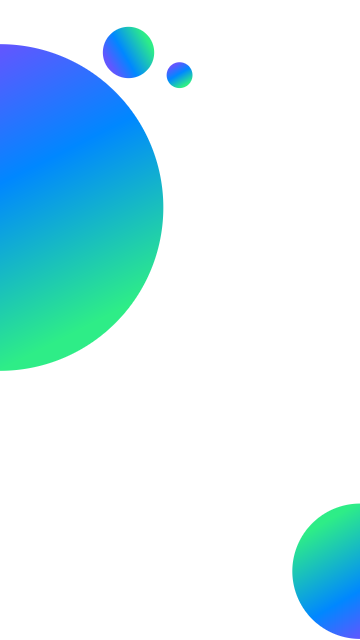
Give the GLSL for this background, as a WebGL 1 fragment shader.

```glsl
precision highp float;
// Four gradient discs in violet, blue and green on a white backdrop.

uniform vec2 u_resolution;

const vec3 WHITE = vec3(1.0);
const vec3 VIOLET = vec3(0.38, 0.34, 1.0);
const vec3 BLUE = vec3(0.0, 0.53, 1.0);
const vec3 GREEN = vec3(0.18, 0.93, 0.53);

// Three-stop ramp over -1..1, with blue at blueStop.
vec3 ramp(float t, float blueStop) {
  vec3 cool = mix(VIOLET, BLUE, smoothstep(0.0, 1.0, 0.0) + clamp((t + 0.87) / (blueStop + 0.87), 0.0, 1.0));
  return mix(cool, GREEN, clamp((t - blueStop) / (0.89 - blueStop), 0.0, 1.0));
}

// Lays a disc over base; its gradient runs from violet to green along axis.
vec3 addDisc(vec3 base, vec2 p, vec2 center, float radius, vec2 axis, float blueStop, float pixel) {
  vec2 offset = p - center;
  float coverage = clamp(0.5 + (radius - length(offset)) / pixel, 0.0, 1.0);
  float t = dot(offset, normalize(axis)) / radius;
  return mix(base, ramp(t, blueStop), coverage);
}

void main() {
  // Units of canvas width.
  float pixel = 1.0 / u_resolution.x;
  vec2 p = gl_FragCoord.xy * pixel;

  vec3 color = WHITE;
  // Large disc cut by the left edge.
  color = addDisc(color, p, vec2(0.0, 1.2014), 0.4537, vec2(0.45, -0.89), -0.13, pixel);
  // Two small discs near the top.
  color = addDisc(color, p, vec2(0.357, 1.632), 0.0713, vec2(0.87, 0.5), -0.18, pixel);
  color = addDisc(color, p, vec2(0.4988, 1.569), 0.0359, vec2(0.5, -0.87), -0.1, pixel);
  // Half disc in the lower right corner.
  color = addDisc(color, p, vec2(1.0, 0.191), 0.188, vec2(-0.5, 0.87), -0.25, pixel);

  gl_FragColor = vec4(color, 1.0);
}
```
